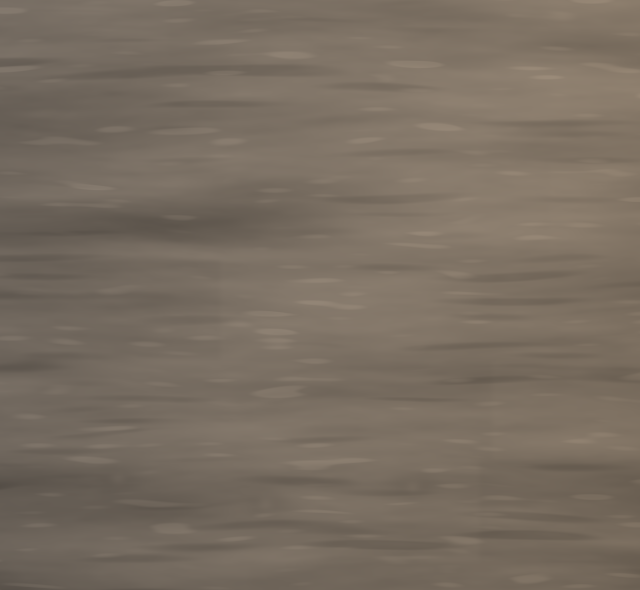
Write a Shadertoy shader that draws this texture.

```glsl
float hash(vec2 p) {
    return fract(sin(dot(p, vec2(127.1, 311.7))) * 43758.5);
}

// Cellular noise: every cell holds one soft blob, light or dark
float softCells(vec2 p) {
    vec2 cell = floor(p);
    float sum = 0.0;
    for (int y = -1; y <= 1; y++) {
        for (int x = -1; x <= 1; x++) {
            vec2 id = cell + vec2(x, y);
            vec2 toBlob = id + vec2(hash(id), hash(id + 57.3)) - p;
            float falloff = max(0.0, 1.0 - dot(toBlob, toBlob));
            sum += falloff * falloff * falloff * (2.0 * hash(id + 19.7) - 1.0);
        }
    }
    return sum;
}

// Tone of one row of boards, with a soft butt joint at a random place
float rowTone(float row, float x) {
    float joint = mix(0.15, 0.95, hash(vec2(row, 4.0)));
    float pastJoint = smoothstep(joint - 0.008, joint + 0.008, x);
    return mix(hash(vec2(row, 1.0)), hash(vec2(row, 2.0)), pastJoint) - 0.5;
}

float boardTone(vec2 p) {
    float y = p.y / 0.17 + 0.75;
    float row = floor(y);
    return mix(rowTone(row - 1.0, p.x), rowTone(row, p.x), smoothstep(0.0, 0.07, y - row));
}

// Long streaks, from broad bands down to fibres
float grain(vec2 p) {
    float tone = 0.055 * softCells(p * vec2(1.6, 11.0) + 3.0);
    tone += 0.032 * softCells(p * vec2(3.5, 29.0) + 11.0);
    tone += 0.014 * softCells(p * vec2(9.0, 72.0) + 23.0);
    tone += 0.006 * softCells(p * vec2(30.0, 120.0) + 37.0);

    // Thin dark pores and short pale glints
    tone -= 0.045 * smoothstep(0.3, 1.0, softCells(p * vec2(4.5, 62.0) + 41.0));
    tone += 0.045 * smoothstep(0.4, 1.0, softCells(p * vec2(13.0, 90.0) + 53.0));
    return tone;
}

// Blurred dark knots, each with a small pale heart
float knots(vec2 p) {
    float tone = 0.0;
    for (float i = 0.0; i < 3.0; i++) {
        vec2 centre = vec2(0.2 + 0.25 * i, mix(0.04, 0.26, hash(vec2(i, 8.0))));
        vec2 d = p - centre;
        tone -= 0.03 * exp(-dot(d * d, vec2(700.0, 1500.0)));
        tone += 0.03 * exp(-dot(d * d, vec2(6000.0, 9000.0)));
    }
    return tone;
}

void mainImage(out vec4 fragColor, in vec2 fragCoord) {
    vec2 uv = fragCoord / iResolution.xy;
    vec2 p = fragCoord / iResolution.y;

    // Gentle waviness of the grain
    vec2 bent = p;
    bent.y += 0.006 * sin(5.0 * p.x + 2.0 * sin(9.0 * p.y));
    bent.y += 0.002 * sin(17.0 * p.x + 23.0 * p.y);

    // Room light grows towards the upper right
    float light = 0.405 + 0.06 * smoothstep(-0.1, 0.7, uv.x) + 0.06 * uv.y;
    light -= 0.02 * smoothstep(0.85, 1.1, uv.x);

    float tone = light + grain(bent) + 0.03 * boardTone(p) + knots(p);
    vec3 greyBrown = vec3(1.0, 0.92, 0.835);
    vec3 warmBrown = vec3(1.0, 0.895, 0.775);
    fragColor = vec4(tone * mix(greyBrown, warmBrown, uv.x), 1.0);
}
```
